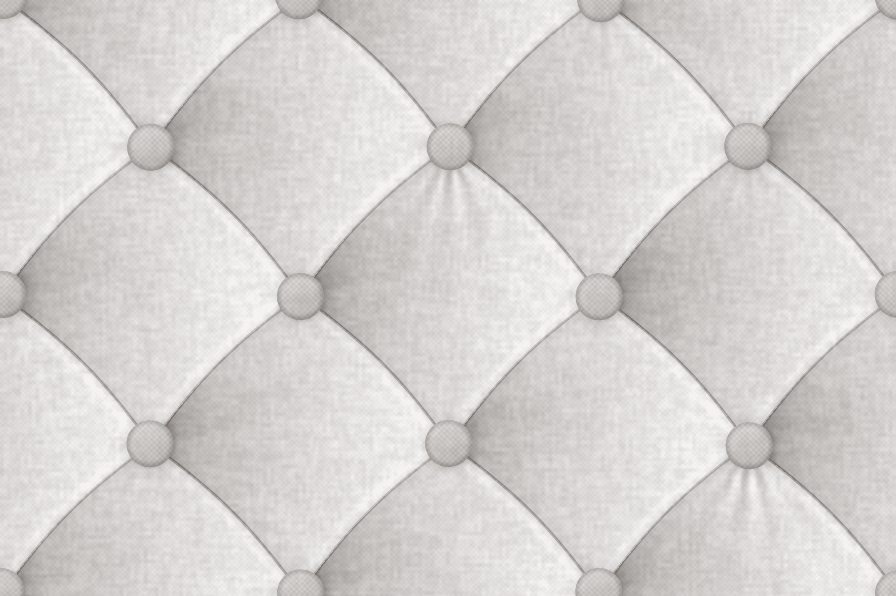
Give the GLSL for this texture, as a Shadertoy shader.

```glsl
// Button-tufted linen upholstery: a diamond lattice of padded cells.
// Space is rotated into lattice axes, bowed so the seams arch upward, then each
// cell is shaded from its corners; woven threads and buttons are laid over it.

const vec2 REPEATS = vec2(3.0, 2.0);
const vec2 OFFSET = vec2(0.006, 0.010);
const vec3 SHADOW = vec3(0.540, 0.520, 0.505);
const vec3 LIGHT = vec3(0.935, 0.928, 0.924);
const float SEAM_BOW = 0.045;
const float SEAM_WIDTH = 0.003;
const float BUTTON_RADIUS = 0.079;
const float BUTTON_JITTER = 0.012;
const float THREADS = 60.0;
const float WEAVE_DEPTH = 0.035;
const float SLUB_DEPTH = 0.20;
const float FOLD_DEPTH = 0.30;
const float PI = 3.14159;

float hash(vec2 p) {
    vec3 q = fract(vec3(p.xyx) * 0.1031);
    q += dot(q, q.yzx + 33.33);
    return fract((q.x + q.y) * q.z);
}

float valueNoise(vec2 p) {
    vec2 i = floor(p), f = fract(p);
    f = f * f * (3.0 - 2.0 * f);
    return mix(mix(hash(i), hash(i + vec2(1, 0)), f.x),
               mix(hash(i + vec2(0, 1)), hash(i + vec2(1, 1)), f.x), f.y);
}

// Crossed threads: fine sines, uneven slubs both ways, and broad mottling
float linen(vec2 p) {
    float weave = sin(p.x * THREADS * 2.0 * PI) * sin(p.y * THREADS * 2.0 * PI);
    float weft = valueNoise(p * vec2(18.0, 85.0)) - 0.5;
    float warp = valueNoise(p * vec2(85.0, 18.0) + 71.0) - 0.5;
    float grain = valueNoise(p * 75.0 + 31.0) - 0.5;
    float mottle = sin(p.x * 9.0 + 2.0 * sin(p.y * 7.0)) * sin(p.y * 11.0 + p.x * 3.0);
    return WEAVE_DEPTH * weave + SLUB_DEPTH * (0.5 * weft + 0.5 * warp + 0.6 * grain)
         + 0.015 * mottle;
}

// Gathers that fan downward from the button at the top of a cell
float gathers(vec2 pos, vec2 cell) {
    vec2 ray = vec2(pos.x, 1.0 - pos.y);
    float reach = length(ray);
    float angle = atan(ray.x, ray.y);
    bool creased = mod(cell.x, 4.0) == 2.0 && mod(cell.y, 2.0) == 0.0;
    float depth = FOLD_DEPTH * (creased ? 1.0 : 0.22 * hash(cell + 5.0));
    float wave = sin(angle * 19.0 + 6.0 * hash(cell) + 1.5 * reach);
    return depth * wave * exp(-3.0 * reach - 4.0 * angle * angle)
         * smoothstep(0.10, 0.28, reach) * 1.6;
}

// Padding tone: deep shade at the left corner rising to a bright right corner
float padding(vec2 pos, vec2 cell) {
    float leftDist = length(vec2(pos.x + 1.0, (pos.y - 0.09) * 1.25));
    float tone = 0.80 + 0.20 * smoothstep(-0.4, 0.9, pos.x);
    tone -= (0.62 + 0.22 * hash(cell + 9.0)) * exp(-2.3 * leftDist);
    float crease = exp(-pow((pos.y + 0.03) / 0.05, 2.0));
    tone += 0.07 * crease * (1.0 - smoothstep(-0.8, 0.0, pos.x));
    tone -= 0.05 * crease * smoothstep(0.55, 0.85, pos.x);
    return tone + 0.06 * (hash(cell + 3.0) - 0.5) + gathers(pos, cell);
}

// Stitched valley between cells, with a lit lip on the lower side
float seams(vec2 local, float px) {
    vec2 dist = min(local, 1.0 - local) * 0.7071;
    vec2 line = 1.0 - smoothstep(vec2(SEAM_WIDTH), vec2(SEAM_WIDTH + px), dist);
    vec2 valley = exp(-dist / 0.022);
    vec2 lip = exp(-pow(((1.0 - local) * 0.7071 - 0.028) / 0.015, vec2(2.0)));
    return 0.11 * (lip.x + lip.y) - dot(valley, vec2(0.13, 0.09))
         - max(0.46 * line.x, 0.34 * line.y);
}

// Domed, cloth-covered button
float buttonTone(vec2 q) {
    float rim = length(q) / BUTTON_RADIUS;
    float dome = 0.60 + 0.16 * dot(q / BUTTON_RADIUS, vec2(-0.35, 0.8));
    float weave = sin(q.x * 340.0) * sin(q.y * 340.0);
    return dome - 0.32 * smoothstep(0.72, 1.0, rim) + 0.07 * weave;
}

void mainImage(out vec4 fragColor, in vec2 fragCoord) {
    vec2 uv = fragCoord / iResolution.xy * REPEATS - OFFSET;
    float px = REPEATS.x / iResolution.x;

    // Lattice axes: buttons at integers, seams along the bowed integer lines
    vec2 lattice = vec2(uv.x + uv.y, uv.x - uv.y);
    vec2 bow = abs(sin(PI * lattice.yx));
    vec2 bowed = lattice + SEAM_BOW * bow * vec2(-1.0, 1.0);
    vec2 cell = floor(bowed);
    vec2 local = bowed - cell;
    vec2 pos = vec2(local.x + local.y - 1.0, local.x - local.y);

    float cloth = linen(uv);
    float tone = padding(pos, cell) + seams(local, px) + cloth;

    // Nearest button and the contact shadow it casts
    vec2 knot = floor(lattice + 0.5);
    vec2 center = 0.5 * vec2(knot.x + knot.y, knot.x - knot.y);
    center += BUTTON_JITTER * (vec2(hash(knot + 17.0), hash(knot + 43.0)) - 0.5);
    vec2 q = uv - center;
    float edge = length(q) - BUTTON_RADIUS;
    float side = 0.7 + 0.3 * dot(normalize(q + 0.0001), vec2(0.6, -0.8));
    tone -= 0.30 * side * exp(-max(edge, 0.0) / 0.018);
    float cover = 1.0 - smoothstep(-0.5 * px, 0.5 * px, edge);
    tone = mix(tone, buttonTone(q) + 0.6 * cloth, cover);

    fragColor = vec4(mix(SHADOW, LIGHT, clamp(tone, -0.15, 1.06)), 1.0);
}
```
